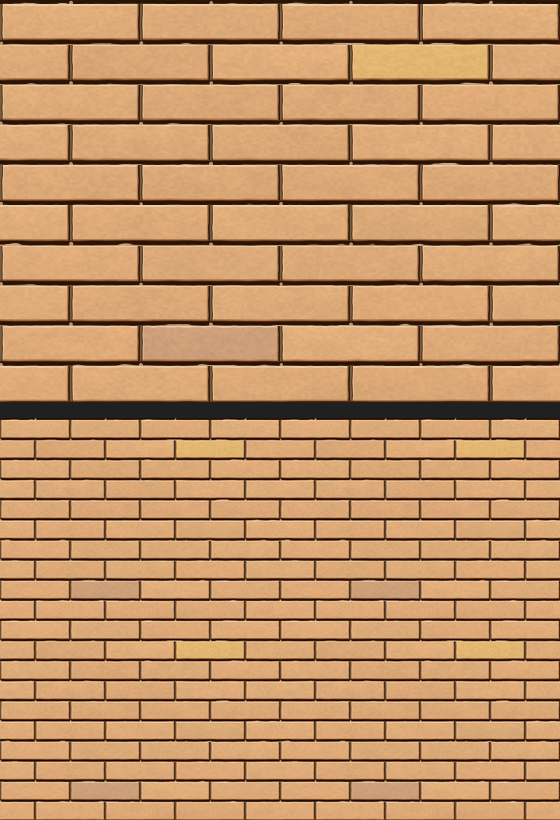
Top: one tile. Bottom: repeated 2 by 2.
This texture is drawn by a WebGL 1 fragment shader. Its source:

```glsl
precision highp float;
// Running-bond wall of smooth tan bricks, 4 across and 10 courses high.
// Each brick cell is layered from bands: grainy face, lit and shaded rims,
// a thin grey upright joint and a deep shadowed bed joint. All noise wraps.
uniform vec2 u_resolution;

const vec2 BRICKS = vec2(4.0, 10.0);
const float BRICK_LENGTH = 3.478;   // in course heights
const vec3 TAN = vec3(0.868, 0.668, 0.472);
const vec3 YELLOW = vec3(0.885, 0.715, 0.44);
const vec3 DUSTY = vec3(0.80, 0.625, 0.475);
const vec3 CREAM = vec3(0.93, 0.81, 0.67);
const vec3 RIM = vec3(0.66, 0.42, 0.25);
const vec3 BROWN = vec3(0.39, 0.19, 0.07);
const vec3 SHADOW = vec3(0.16, 0.075, 0.02);
const vec3 MORTAR = vec3(0.47, 0.37, 0.25);

float hash(vec2 p) {
  vec3 q = fract(vec3(p.xyx) * 0.1031);
  q += dot(q, q.yzx + 33.33);
  return fract((q.x + q.y) * q.z);
}

// Value noise on a lattice that repeats after "period" cells
float noise(vec2 uv, vec2 period) {
  vec2 p = uv * period;
  vec2 i = floor(p);
  vec2 f = fract(p);
  f = f * f * (3.0 - 2.0 * f);
  vec2 a = mod(i, period);
  vec2 b = mod(i + 1.0, period);
  return mix(mix(hash(a), hash(vec2(b.x, a.y)), f.x),
             mix(hash(vec2(a.x, b.y)), hash(b), f.x), f.y);
}

// Soft-edged strip between lo and hi
float band(float x, float lo, float hi, float soft) {
  return smoothstep(lo - soft, lo + soft, x) - smoothstep(hi - soft, hi + soft, x);
}

// One where the brick id equals the wanted one
float isBrick(vec2 id, vec2 wanted) {
  return 1.0 - step(0.5, distance(id, wanted));
}

// Base colour of one brick, with two odd ones in the wall
vec3 brickColor(vec2 id) {
  vec3 c = TAN * (0.985 + 0.03 * hash(id + 7.0));
  c += vec3(0.0, 0.012, 0.008) * (hash(id + 31.0) - 0.5);
  c = mix(c, YELLOW, isBrick(id, vec2(2.0, 1.0)));
  return mix(c, DUSTY, isBrick(id, vec2(1.0, 8.0)));
}

// Fine pressed grain, slightly longer sideways than tall
float grain(vec2 uv) {
  vec2 slanted = uv + vec2(0.0, 0.004 * noise(uv, vec2(90.0, 70.0)));
  return 0.6 * noise(slanted, vec2(150.0, 170.0))
       + 0.4 * noise(uv, vec2(256.0, 230.0)) - 0.5;
}

void main() {
  vec2 uv = gl_FragCoord.xy / u_resolution;
  float soft = 0.55 * BRICKS.y / u_resolution.y;

  // Course and brick numbers, counted from the top left
  float y = (1.0 - uv.y) * BRICKS.y - 0.109;
  float row = mod(floor(y), BRICKS.y);
  float x = uv.x * BRICKS.x - 0.005 - 0.5 * mod(row, 2.0);
  vec2 id = vec2(mod(floor(x), BRICKS.x), row);
  vec2 cell = fract(vec2(x, y));

  // Distances in course heights, with slightly uneven edges
  float wobble = noise(uv, vec2(36.0, 60.0)) - 0.5;
  float chips = noise(uv, vec2(110.0, 90.0)) - 0.5;
  float side = (cell.x - step(0.5, cell.x)) * BRICK_LENGTH + 0.012 * wobble;
  float down = cell.y + 0.014 * wobble * step(0.5, cell.y);

  // Face
  vec3 color = brickColor(id) * (1.0 + 0.085 * grain(uv));
  color *= 1.012 - 0.03 * cell.y;
  color *= 1.0 + 0.03 * (noise(uv, vec2(24.0, 30.0)) - 0.5);

  // Lit top and left rims, shaded right and bottom rims
  color = mix(color, CREAM, band(down, -0.1, 0.035 + 0.015 * chips, soft) * (0.85 + 0.3 * chips));
  color = mix(color, CREAM, 0.6 * band(side, 0.045, 0.075, soft));
  color = mix(color, RIM, 0.75 * band(side, -0.095, -0.05, soft));
  color = mix(color, RIM, 0.8 * band(down, 0.835, 0.88, soft));

  // Upright joint: grey mortar between two dark lines
  vec3 joint = mix(SHADOW, MORTAR, band(side, -0.022, 0.026, soft));
  joint = mix(joint, BROWN, 0.5 * band(side, 0.03, 0.06, soft));
  color = mix(color, joint, band(side, -0.058, 0.046, soft));

  // Bed joint: brown lip, deep shadow, then a ragged pale mortar edge
  float ledge = 0.985 - 0.035 * smoothstep(0.15, 0.45, wobble) + 0.012 * chips;
  vec3 bed = mix(BROWN, SHADOW, smoothstep(0.875, 0.905, down));
  color = mix(color, bed, smoothstep(0.868 - soft, 0.868 + soft, down));
  color = mix(color, mix(BROWN, CREAM, 0.55 + 0.5 * wobble),
              smoothstep(ledge - soft, ledge + soft, down));

  // Small pale lump of mortar below each upright joint
  float lump = length(vec2(side - 0.01, (cell.y - 0.965) * 0.9)) + 0.02 * chips;
  color = mix(color, mix(RIM, CREAM, 0.6),
              0.85 * (1.0 - smoothstep(0.045 - soft, 0.045 + soft, lump)));

  gl_FragColor = vec4(color, 1.0);
}
```
